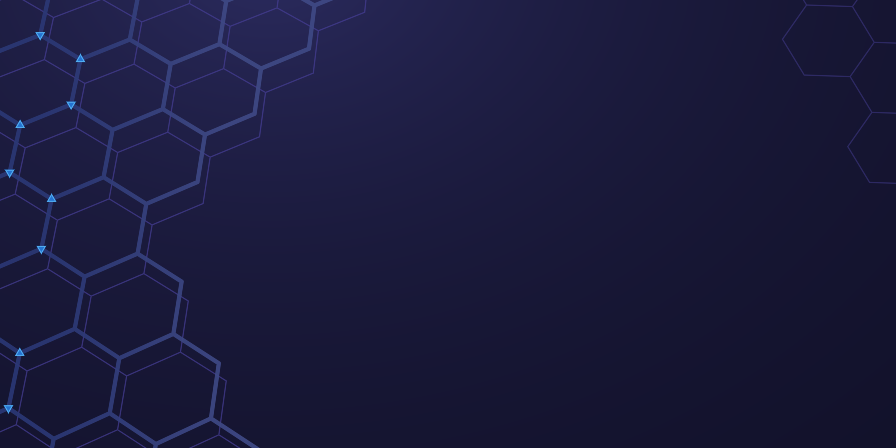
Give the GLSL for this background, as a Shadertoy shader.

```glsl
// Dark indigo backdrop with a soft glow at the top, two perspective honeycomb
// layers at the left, a faint honeycomb at the upper right and small markers.
// Each honeycomb is a homography of a lattice; nearby cell edges give distance.

const vec3 NIGHT = vec3(0.055, 0.053, 0.135);
const vec3 GLOW = vec3(0.118, 0.120, 0.245);
const vec3 BAR_LEFT = vec3(0.165, 0.215, 0.455);
const vec3 BAR_RIGHT = vec3(0.245, 0.285, 0.520);
const vec3 WIRE = vec3(0.270, 0.240, 0.580);
const vec3 MARK_BLUE = vec3(0.14, 0.45, 0.82);
const vec3 MARK_CYAN = vec3(0.42, 0.80, 1.00);

// Columns: step along a row, step to the next row, centre of the first cell.
const mat3 LEFT_GRID = mat3(0.2031, 0.0104, 0.0,
                            0.0664, 0.1520, -0.0234,
                            0.2708, 0.1875, 1.0);
const mat3 RIGHT_GRID = mat3(0.1510, 0.0833, 0.0,
                             -0.0052, 0.1563, 0.0,
                             1.8490, 0.0911, 1.0);

vec2 project(mat3 grid, vec2 cell) {
    vec3 h = grid * vec3(cell, 1.0);
    return h.xy / h.z;
}

float segmentDistance(vec2 p, vec2 a, vec2 b) {
    vec2 ap = p - a, ab = b - a;
    return length(ap - ab * clamp(dot(ap, ab) / dot(ab, ab), 0.0, 1.0));
}

// Corner k of a hexagonal cell, in lattice coordinates.
vec2 hexCorner(int k) {
    float s = k % 6 < 3 ? 1.0 : -1.0;
    int m = k % 3;
    vec2 c = m == 0 ? vec2(1.0, 1.0) : m == 1 ? vec2(-1.0, 2.0) : vec2(-2.0, 1.0);
    return s * c / 3.0;
}

// Which cells exist: a stepped left cluster or a small right cluster.
bool cellExists(vec2 c, bool rightSide) {
    return rightSide ? c.x > -0.5 && c.y < c.x + 0.5
                     : c.x < max(1.0 - c.y, -1.0) + 0.5;
}

// Distance to the outlines of the cells around p.
float honeycomb(vec2 p, mat3 grid, bool rightSide) {
    vec3 h = inverse(grid) * vec3(p, 1.0);
    vec2 base = floor(h.xy / h.z);
    float d = 10.0;
    for (int i = 0; i < 4; i++) {
        vec2 cell = base + vec2(i % 2, i / 2);
        if (!cellExists(cell, rightSide)) continue;
        vec2 a = project(grid, cell + hexCorner(0));
        for (int k = 1; k <= 6; k++) {
            vec2 b = project(grid, cell + hexCorner(k));
            d = min(d, segmentDistance(p, a, b));
            a = b;
        }
    }
    return d;
}

// Signed distance to an upward triangle (y points down).
float triangleDistance(vec2 p, float r) {
    return max(abs(p.x) * 0.866 - p.y * 0.5, p.y) - r;
}

float stroke(float d, float halfWidth, float px) {
    return 1.0 - smoothstep(-0.5 * px, 0.5 * px, d - halfWidth);
}

vec3 drawMarker(vec3 col, vec2 p, float flip, float px) {
    float d = triangleDistance(vec2(p.x, p.y * flip), 0.0065);
    vec3 tone = mix(MARK_BLUE, MARK_CYAN, stroke(abs(d + 0.0015), 0.0012, px) * 0.65);
    return mix(col, tone, stroke(d, 0.0, px));
}

void mainImage(out vec4 fragColor, in vec2 fragCoord) {
    float px = 1.0 / iResolution.y;
    vec2 p = vec2(fragCoord.x, iResolution.y - fragCoord.y) * px;

    // Backdrop glow
    float glowDistance = length((p - vec2(0.6, -0.10)) * vec2(0.75, 1.0));
    vec3 col = NIGHT + GLOW * exp(-1.32 * glowDistance);

    // Thin wires: displaced left layer and right cluster
    vec2 shift = vec2(0.008 + 0.010 * p.y, 0.058 - 0.022 * p.y);
    float wire = honeycomb(p - shift, LEFT_GRID, false);
    float farWire = honeycomb(p, RIGHT_GRID, true);
    col = mix(col, WIRE, 0.72 * stroke(wire, 0.0014, px));
    col = mix(col, WIRE, 0.50 * stroke(farWire, 0.0014, px));

    // Thick bars, brighter toward the outer rim
    float bar = honeycomb(p, LEFT_GRID, false);
    vec3 barColor = mix(BAR_LEFT, BAR_RIGHT, smoothstep(0.05, 0.55, p.x));
    col = mix(col, barColor, 0.92 * stroke(bar, 0.0048, px));

    // Markers along the zigzag of left-hand corners
    for (int row = -1; row <= 4; row++) {
        vec2 cell = vec2(-((row + 1) / 2), row);
        vec2 upper = project(LEFT_GRID, cell + hexCorner(3));
        vec2 lower = project(LEFT_GRID, cell + hexCorner(2));
        col = drawMarker(col, p - upper, 1.0, px);
        col = drawMarker(col, p - lower, -1.0, px);
    }
    fragColor = vec4(col, 1.0);
}
```
